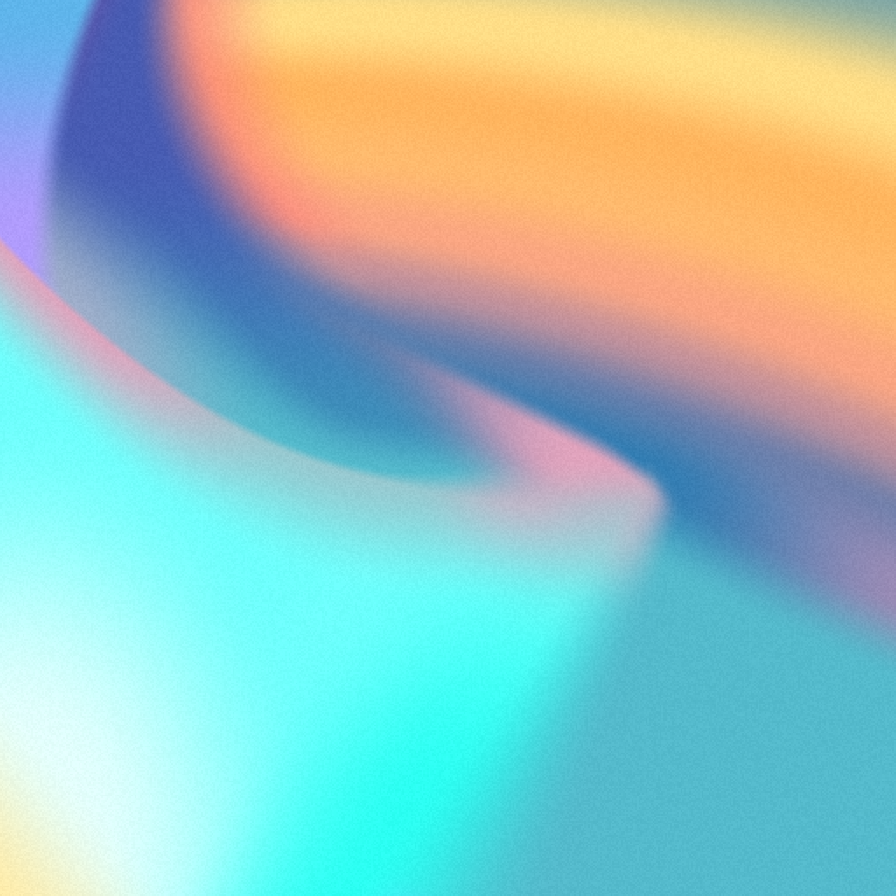
Write a Shadertoy shader that draws this background.

```glsl
// Soft folded gradient sheets: a cyan drape, a blue furrow and a warm amber sky.

// Warm sky, from its upper haze down to the blue valley
const vec3 HAZE   = vec3(0.49, 0.65, 0.65);
const vec3 YELLOW = vec3(1.00, 0.87, 0.53);
const vec3 ORANGE = vec3(1.00, 0.71, 0.37);
const vec3 APRICOT = vec3(1.00, 0.73, 0.43);
const vec3 SALMON = vec3(0.98, 0.65, 0.51);
const vec3 CORAL  = vec3(0.98, 0.53, 0.50);
const vec3 MAUVE  = vec3(0.76, 0.57, 0.61);
const vec3 SLATE  = vec3(0.43, 0.50, 0.67);
const vec3 BLUE   = vec3(0.19, 0.49, 0.70);
const vec3 DEEP_BLUE = vec3(0.03, 0.51, 0.69);
const vec3 LILAC  = vec3(0.64, 0.55, 0.71);
const vec3 SAGE   = vec3(0.32, 0.64, 0.65);
// Furrow and corner
const vec3 INDIGO = vec3(0.28, 0.36, 0.70);
const vec3 PURPLE = vec3(0.44, 0.32, 0.65);
const vec3 STEEL  = vec3(0.24, 0.56, 0.73);
const vec3 PALE_RIM = vec3(0.62, 0.68, 0.79);
const vec3 TEAL_RIM = vec3(0.33, 0.73, 0.80);
const vec3 SKY    = vec3(0.37, 0.71, 0.92);
const vec3 LAVENDER = vec3(0.69, 0.61, 0.99);
// Drape
const vec3 PINK   = vec3(0.88, 0.64, 0.74);
const vec3 MIST   = vec3(0.60, 0.78, 0.81);
const vec3 AQUA   = vec3(0.43, 1.00, 0.99);
const vec3 CYAN   = vec3(0.17, 1.00, 0.95);
const vec3 WHITE  = vec3(0.89, 1.00, 0.99);
const vec3 CREAM  = vec3(1.00, 0.92, 0.65);
const float GRAIN = 0.035;
const float GRAIN_CELLS = 512.0;

float hash(vec2 p) {
    vec3 q = fract(p.xyx * 0.1031);
    q += dot(q, q.yzx + 33.33);
    return fract((q.x + q.y) * q.z);
}

// Soft step of half-width w around c
float fade(float c, float w, float x) { return smoothstep(c - w, c + w, x); }

// Curved edges; y is measured downward from the top
float furrowRight(float y) { return 0.185 + 1.6 * y * y; }
float furrowLeft(float y) {
    float k = 1.0 - y / 0.27;
    return 0.05 + 0.055 * k * k;
}
float drapeTop(float x) {
    float k = min(x, 0.52) - 0.52;
    return 0.54 - 1.01 * k * k;
}
float foldTop(float x) {
    float k = max(x - 0.66, 0.0);
    return 0.378 + 0.5 * (x - 0.43) + 3.0 * k * k;
}
float drapeRight(float y) { return 0.735 - 0.53 * (y - 0.56); }

vec3 warmSky(vec2 p) {
    float k = p.x - 0.5;
    float crest = 0.03 + 0.08 * k + 0.22 * k * k;
    float v = (p.y - crest) / (0.37 + 0.2 * k);
    vec3 col = mix(HAZE, YELLOW, smoothstep(-0.29, -0.03, v));
    col = mix(col, ORANGE, smoothstep(0.0, 0.23, v));
    col = mix(col, APRICOT, smoothstep(0.23, 0.45, v));
    col = mix(col, SALMON, smoothstep(0.42, 0.65, v));
    // Coral glow beside the furrow
    float gap = p.x - furrowRight(p.y);
    col = mix(col, CORAL, 0.85 * (1.0 - smoothstep(0.01, 0.14, gap)));
    col = mix(col, MAUVE, smoothstep(0.64, 0.81, v));
    col = mix(col, SLATE, smoothstep(0.78, 0.96, v));
    // Blue valley with a lilac to sage right side
    vec3 valley = mix(BLUE, DEEP_BLUE, smoothstep(0.65, 1.0, p.y));
    vec3 side = mix(LILAC, SAGE, smoothstep(0.66, 0.98, p.y));
    valley = mix(valley, side, 0.95 * smoothstep(0.72, 1.04, p.x));
    return mix(col, valley, smoothstep(0.9, 1.12, v));
}

vec3 furrow(vec2 p) {
    vec3 col = mix(INDIGO, STEEL, smoothstep(0.15, 0.5, p.y));
    float top = 1.0 - smoothstep(0.0, 0.18, p.y);
    col = mix(col, PURPLE, top * (1.0 - fade(furrowLeft(p.y), 0.045, p.x)));
    vec3 rim = mix(PALE_RIM, TEAL_RIM, smoothstep(0.08, 0.32, p.x));
    float reach = mix(0.19, 0.07, smoothstep(0.15, 0.4, p.x));
    float lift = drapeTop(p.x) - p.y;
    return mix(col, rim, 1.0 - smoothstep(0.0, reach, lift));
}

vec3 drape(vec2 p) {
    float glow = length((p - vec2(0.0, 0.95)) / vec2(0.31, 0.42));
    vec3 col = mix(WHITE, AQUA, smoothstep(0.3, 1.2, glow));
    float inset = drapeRight(p.y) - p.x;
    float nearEdge = 1.0 - smoothstep(0.1, 0.32, inset);
    col = mix(col, CYAN, nearEdge * smoothstep(0.55, 0.9, p.y));
    col = mix(col, CREAM, smoothstep(0.76, 1.03, p.y - 1.2 * p.x));
    // Blush along the upper edge, cooler in its middle
    float middle = smoothstep(0.1, 0.32, p.x) * (1.0 - smoothstep(0.46, 0.62, p.x));
    vec3 blush = mix(PINK, MIST, middle);
    float below = p.y - drapeTop(p.x);
    col = mix(blush, col, smoothstep(-0.01, 0.14, below));
    return mix(col, MIST, 0.5 * smoothstep(0.5, 0.68, p.x) * (1.0 - smoothstep(0.05, 0.2, below)));
}

void mainImage(out vec4 fragColor, in vec2 fragCoord) {
    vec2 uv = fragCoord / iResolution.xy;
    vec2 p = vec2(uv.x, 1.0 - uv.y);

    // Sky, furrow and upper-left corner
    vec3 col = warmSky(p);
    col = mix(furrow(p), col, fade(furrowRight(p.y), 0.035 + 0.1 * p.y, p.x));
    vec3 corner = mix(SKY, LAVENDER, smoothstep(0.0, 0.26, p.y));
    col = mix(corner, col, fade(furrowLeft(p.y), 0.012 + 0.03 * p.y, p.x));

    // Pink lip of the fold, then the drape over it
    float rightSide = 1.0 - fade(drapeRight(p.y), 0.03 + 0.19 * max(p.y - 0.54, 0.0), p.x);
    float lip = fade(foldTop(p.x), 0.016, p.y) * fade(0.55 - 1.1 * (0.52 - p.y), 0.07, p.x);
    col = mix(col, mix(SLATE, PINK, smoothstep(0.4, 0.65, p.x)), lip * rightSide);
    float softness = mix(0.007, 0.03, smoothstep(0.4, 0.62, p.x));
    float cover = fade(max(drapeTop(p.x), foldTop(p.x)), softness, p.y);
    col = mix(col, drape(p), cover * rightSide);

    // Fine grain
    col += GRAIN * (hash(floor(uv * GRAIN_CELLS)) - 0.5);
    fragColor = vec4(clamp(col, 0.0, 1.0), 1.0);
}
```
